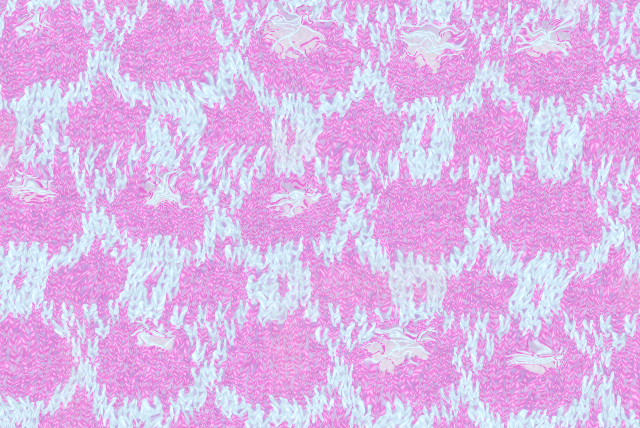
Reproduce this texture procedurally as a WebGL 1 fragment shader.

```glsl
precision highp float;
// Worn two-colour knit: pink and pale blue stitches in a stepped motif, with frayed holes.

uniform vec2 u_resolution;

const vec3 PALE = vec3(0.85, 0.93, 0.96);
const vec3 PINK = vec3(0.95, 0.60, 0.89);
const vec3 DEEP_PINK = vec3(0.89, 0.43, 0.83);
const vec3 LILAC = vec3(0.77, 0.61, 0.87);

float hash(vec2 p) {
  vec3 q = fract(p.xyx * 0.1031);
  q += dot(q, q.yzx + 33.33);
  return fract((q.x + q.y) * q.z);
}

float noise(vec2 p) {
  vec2 i = floor(p), f = fract(p);
  f = f * f * (3.0 - 2.0 * f);
  return mix(mix(hash(i), hash(i + vec2(1.0, 0.0)), f.x),
             mix(hash(i + vec2(0.0, 1.0)), hash(i + 1.0), f.x), f.y);
}

vec2 noise2(vec2 p) {
  return vec2(noise(p), noise(p + 31.0)) - 0.5;
}

// Smooth coverage of a line of the given half width
float cover(float dist, float halfWidth, float aa) {
  return 1.0 - smoothstep(halfWidth - aa, halfWidth + aa, dist);
}

// Colour chart of one repeat, 12 stitches by 16 rows, with stray stitches
bool isPale(vec2 stitch) {
  float c = abs(mod(stitch.x + 6.5, 12.0) - 6.5);
  float r = mod(stitch.y + 0.5, 16.0);
  bool triangle = r < 6.0 && c < r * 0.62 + 0.35 && !(r > 3.0 && r < 5.0 && c < 0.5)
    && !(r > 5.0 && c < 1.5);
  bool block = r > 4.0 && r < 12.0 && c > (r > 5.0 && r < 10.0 ? 3.5 : 4.5)
    && !(r > 7.0 && r < 9.0 && c > 5.5);
  bool dots = r > 10.0 && c < (r > 14.0 ? 2.5 : 3.5)
    && mod(floor(c + 0.5) + floor(r * 0.5), 2.0) < 0.5;
  return (triangle || block || dots) && hash(stitch + 91.0) > 0.07;
}

// Paints one leg of a V stitch over the colour beneath
vec3 paintLeg(vec3 under, vec2 p, float side, bool pale, float seed, float aa) {
  vec2 top = vec2(side * (pale ? 0.38 : 0.33), -0.72), bottom = vec2(side * 0.09, 0.52);
  vec2 axis = bottom - top;
  float t = clamp(dot(p - top, axis) / dot(axis, axis), 0.0, 1.0);
  vec2 off = p - top - axis * t;
  off.x -= side * 0.08 * sin(t * 3.14);
  float d = length(off), r = (pale ? 0.19 : 0.125) * (0.85 + 0.3 * seed);
  float rounded = sqrt(max(0.0, 1.0 - d * d / (r * r)));
  float twist = 0.5 + 0.5 * sin(t * (pale ? 9.0 : 14.0) + off.x * 14.0 * side + seed * 6.0);
  vec3 yarn = pale
    ? mix(vec3(0.74, 0.84, 0.93), PALE + 0.04, 0.5 * rounded + 0.5 * twist)
    : mix(DEEP_PINK, mix(PINK, vec3(0.97, 0.78, 0.95), twist), 0.15 + 0.85 * rounded * (0.4 + 0.6 * twist));
  yarn += (seed - 0.5) * 0.07;
  vec3 fuzzy = mix(under, yarn, (pale ? 0.18 : 0.12) * exp(-d * 5.0));
  return mix(fuzzy, yarn, cover(d, r, aa));
}

void main() {
  vec2 uv = gl_FragCoord.xy / u_resolution.y;
  float aa = 26.0 / u_resolution.y;

  // Stitch grid: columns to the right, rows downward, slightly skewed and uneven
  vec2 g;
  g.y = (1.0 - uv.y) * 44.3 - 6.5 - 0.9 * (uv.x - 0.86);
  g.x = (uv.x - 0.86) * 39.7 + 0.073 * g.y;
  g += 1.7 * noise2(uv * 7.0) + 0.7 * noise2(uv * 24.0);

  // One possible hole per repeat, of random size
  vec2 cell = floor(vec2(g.x / 12.0, g.y / 16.0 - 0.37));
  vec2 d = g - (cell + vec2(0.5, 0.82)) * vec2(12.0, 16.0);
  d += 1.8 * (vec2(hash(cell + 3.0), hash(cell + 8.0)) - 0.5);
  float wear = hash(cell + 17.0);
  float torn = step(0.3, wear);
  vec2 size = vec2(2.6, 2.4) * (0.3 + 0.9 * wear * wear);
  vec2 e = d / size;
  float edge = length(e) + 0.8 * (noise(g * 0.8) - 0.5) + 0.5 * (noise(g * 2.6) - 0.5);
  float hole = torn * (1.0 - smoothstep(0.9, 1.02, edge));
  g -= torn * d * 0.3 * exp(-dot(e, e));
  g += torn * 1.1 * noise2(g * 0.9) * exp(-0.6 * dot(e, e));

  // Shadowed back of the fabric with faint floats and light gaps
  vec3 color = mix(LILAC, vec3(0.81, 0.77, 0.92), smoothstep(0.2, 0.7, noise(g * vec2(1.3, 2.4))));
  color = mix(color, PINK, 0.5 * smoothstep(0.5, 0.85, noise(g * vec2(1.6, 4.5) + 9.0)));
  color = mix(color, vec3(0.86, 0.87, 0.95), 0.5 * smoothstep(0.6, 0.85, noise(g * vec2(2.2, 1.4) + 23.0)));

  // V stitches with wandering fibres, lower rows over upper ones
  vec2 home = floor(g + 0.5);
  vec2 wander = 0.2 * noise2(g * 2.7);
  for (int j = -1; j <= 1; j++) {
    for (int i = -1; i <= 1; i++) {
      vec2 id = home + vec2(float(i), float(j));
      float seed = hash(id + 5.0);
      vec2 p = g - id + wander + 0.24 * (vec2(seed, hash(id + 41.0)) - 0.5);
      bool pale = isPale(id);
      color = paintLeg(color, p, -1.0, pale, seed, aa);
      color = paintLeg(color, p, 1.0, pale, hash(id + 77.0), aa);
    }
  }

  // Pale backing seen through the holes, shaded at the upper rim
  vec3 backing = mix(vec3(0.80, 0.75, 0.88), vec3(0.89, 0.86, 0.92), smoothstep(-1.0, 0.5, e.y));
  color = mix(color, backing, hole);

  // Loose pale strands across each hole and thin pink tangles around its rim
  float near = torn * (1.0 - smoothstep(1.1, 1.5, edge));
  vec2 bent = d + 1.3 * noise2(d * 1.1 + cell * 5.0);
  for (int i = 0; i < 6; i++) {
    vec2 key = cell * 7.0 + float(i) * 13.0;
    float a = hash(key + 2.0), b = hash(key + 6.0);
    float slope = (a - 0.5) * 2.6;
    float strand = abs(bent.y - size.y * (b - 0.7) * 1.2 - slope * bent.x) / sqrt(1.0 + slope * slope);
    vec3 fibre = mix(vec3(0.80, 0.88, 0.94), PALE + 0.05, cover(strand, 0.08, 0.08));
    color = mix(color, fibre, 0.85 * near * cover(strand, 0.15, aa));
    float angle = (float(i) + b) * 1.05;
    vec2 q = bent - size * vec2(cos(angle), sin(angle)) * (0.7 + 0.4 * b);
    float curl = abs(length(q * vec2(1.0, 0.6 + 0.9 * a)) - 0.4 - 0.9 * a * b);
    vec3 thread = mix(DEEP_PINK, vec3(0.97, 0.74, 0.94), 0.5 + 0.5 * sin(q.x * 12.0 + q.y * 10.0));
    color = mix(color, thread, 0.95 * near * cover(curl, 0.10, aa));
  }

  // Soft warm stains and fine fibre grain
  color = mix(color, vec3(0.97, 0.75, 0.84), 0.2 * smoothstep(0.72, 0.95, noise(uv * 6.0 + 4.0)));
  color += 0.06 * (noise(uv * 190.0) - 0.5);
  gl_FragColor = vec4(clamp(color, 0.0, 1.0), 1.0);
}
```
